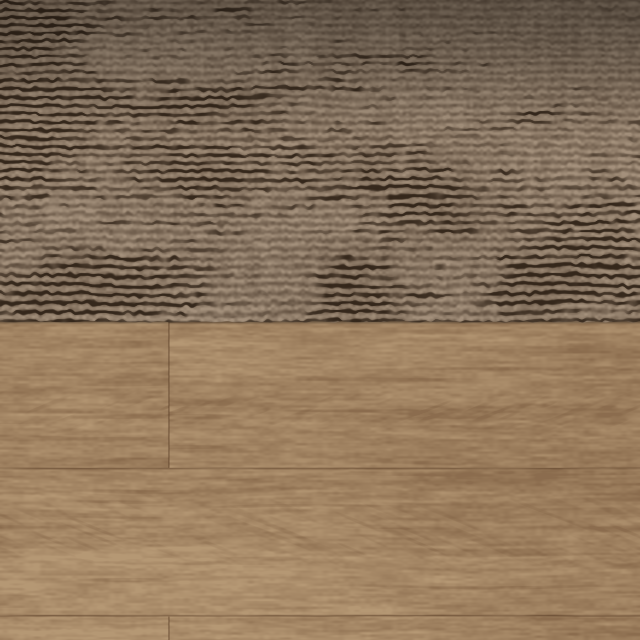
Write a WebGL 1 fragment shader that draws this texture.

```glsl
precision highp float;
// Ribbed, worn woven rug lying above pale oak floor planks.
uniform vec2 u_resolution;

float hash(vec2 p) {
  vec3 q = fract(vec3(p.xyx) * 0.1031);
  q += dot(q, q.yzx + 33.33);
  return fract((q.x + q.y) * q.z);
}

float noise(vec2 p) {
  vec2 i = floor(p), f = fract(p);
  f = f * f * (3.0 - 2.0 * f);
  return mix(mix(hash(i), hash(i + vec2(1.0, 0.0)), f.x),
             mix(hash(i + vec2(0.0, 1.0)), hash(i + vec2(1.0)), f.x), f.y);
}

float fbm(vec2 p) {
  float sum = 0.0, amp = 0.5;
  for (int i = 0; i < 4; i++) {
    sum += amp * noise(p);
    p = p * 2.03 + 17.3;
    amp *= 0.5;
  }
  return sum / 0.9375;
}

// Soft elliptical spot, 1 at its centre
float spot(vec2 p, vec2 center, vec2 radius) {
  vec2 d = (p - center) / radius;
  return exp(-dot(d, d));
}

// Where the pile is worn and the dark grooves show
float wearMap(vec2 p) {
  float w = 0.70 * spot(p, vec2(0.03, 0.96), vec2(0.12, 0.07));
  w += 0.80 * spot(p, vec2(0.02, 0.78), vec2(0.12, 0.09));
  w += 0.50 * spot(p, vec2(0.25, 0.84), vec2(0.24, 0.035));
  w += 0.70 * spot(p, vec2(0.36, 0.73), vec2(0.16, 0.05));
  w += 0.55 * spot(p, vec2(0.65, 0.69), vec2(0.12, 0.07));
  w += 0.55 * spot(p, vec2(0.93, 0.64), vec2(0.12, 0.07));
  w += 0.45 * spot(p, vec2(0.84, 0.81), vec2(0.10, 0.025));
  w += 0.45 * spot(p, vec2(0.62, 0.90), vec2(0.14, 0.03));
  w += 0.85 * spot(p, vec2(0.14, 0.56), vec2(0.11, 0.045));
  w += 0.60 * spot(p, vec2(0.06, 0.53), vec2(0.24, 0.025));
  w += 0.85 * spot(p, vec2(0.55, 0.55), vec2(0.08, 0.05));
  w += 0.75 * spot(p, vec2(0.82, 0.55), vec2(0.08, 0.05));
  w += 0.40 * spot(p, vec2(0.95, 0.57), vec2(0.10, 0.05));
  w -= 0.50 * spot(p, vec2(0.44, 0.59), vec2(0.07, 0.07));
  w -= 0.20 * spot(p, vec2(0.80, 0.91), vec2(0.25, 0.10));
  return w;
}

vec3 rug(vec2 p) {
  // Rows narrow slightly toward the top
  float d = p.y - 0.497;
  float phase = d * 69.0 + d * d * 14.0;
  phase += 0.50 * (noise(vec2(p.x * 9.0, p.y * 18.0)) - 0.5);
  phase += 0.38 * (noise(p * vec2(110.0, 90.0)) - 0.5);
  float row = floor(phase + 0.5);
  float ridge = 0.5 - 0.5 * cos(6.2832 * phase);
  float width = noise(vec2(p.x * 75.0, row * 9.1));
  float groove = 1.0 - smoothstep(0.05, 0.35 + 0.5 * width, ridge);

  // Broken dark dashes inside the grooves, crumbling at their ends
  float dash = 0.45 * noise(vec2(p.x * 17.0, row * 7.3)) + 0.55 * noise(vec2(p.x * 70.0, row * 3.7));
  float wear = wearMap(p) + 0.55 * (fbm(p * vec2(9.0, 14.0)) - 0.5);
  float ink = groove * smoothstep(0.50, 1.15, wear + dash * 1.05);
  float hem = noise(vec2(p.x * 55.0, 8.0));
  ink = max(ink, groove * (0.45 + 0.5 * hem) * (1.0 - smoothstep(0.003, 0.010, d)));

  float tone = 0.64 + 0.34 * (fbm(p * vec2(7.0, 12.0) + 4.0) - 0.5);
  tone += 0.62 * (ridge - 0.5) * mix(1.0, 0.7, smoothstep(0.2, 0.5, d));
  tone += 0.46 * (noise(p * vec2(190.0, 230.0)) - 0.5);
  tone += 0.20 * (noise(vec2(p.x * 100.0, p.y * 12.0)) - 0.5);
  tone -= 0.20 * clamp(wear, 0.0, 1.0);
  vec3 col = mix(vec3(0.40, 0.33, 0.265), vec3(0.62, 0.545, 0.465), clamp(tone, 0.0, 1.1));
  col = mix(col, vec3(0.18, 0.13, 0.085), 0.9 * ink);

  // Shade falling off toward the top, strongest at the right
  float shade = smoothstep(0.76, 1.02, p.y) * mix(0.24, 0.38, p.x);
  return col * (1.0 - shade);
}

vec3 wood(vec2 p) {
  float plank = step(0.268, p.y) - step(p.y, 0.038);
  float board = plank * 5.0 + step(p.x, 0.264) * abs(plank) * 11.0;
  vec2 q = p + vec2(board * 3.1 + 20.0, board * 1.7 + 20.0);
  q.y += 0.006 * (noise(q * vec2(4.0, 9.0)) - 0.5);

  // Long grain, thin dark strands and short pores
  float tone = 0.56 + 0.42 * (fbm(q * vec2(1.6, 38.0)) - 0.5);
  tone += 0.36 * (noise(q * vec2(7.0, 170.0)) - 0.5);
  tone += 0.42 * (noise(q * vec2(38.0, 260.0)) - 0.5);
  tone += 0.22 * (noise(q * vec2(120.0, 240.0)) - 0.5);
  tone -= 0.26 * smoothstep(0.68, 0.92, noise(q * vec2(5.0, 120.0) + 7.0));

  // Faint slanted flecks in two bands
  float flecks = exp(-pow((p.y - 0.36) / 0.03, 2.0)) + exp(-pow((p.y - 0.17) / 0.05, 2.0));
  float slant = noise(vec2(q.x * 24.0 + q.y * 20.0, q.y * 150.0 - q.x * 60.0 * sign(p.y - 0.268)));
  tone -= 0.24 * flecks * smoothstep(0.50, 0.90, slant);

  // Darker figure below the upper seam, light pool at lower left
  float figure = spot(p, vec2(0.73, 0.251), vec2(0.24, 0.013));
  tone -= figure * (0.20 + 0.35 * noise(vec2(q.x * 8.0, q.y * 130.0)));
  tone += 0.32 * spot(p, vec2(0.28, 0.06), vec2(0.38, 0.13)) - 0.14 * smoothstep(0.5, 1.0, p.x);
  vec3 col = mix(vec3(0.545, 0.425, 0.305), vec3(0.71, 0.595, 0.455), clamp(tone, 0.0, 1.0));

  // Plank seams, softened by breaks, and the contact shadow of the rug
  float breaks = 0.25 + 0.35 * noise(vec2(p.x * 14.0, plank * 5.0));
  float seam = breaks * (1.0 - smoothstep(0.0005, 0.0024, min(abs(p.y - 0.268), abs(p.y - 0.038))));
  seam = max(seam, 0.55 * abs(plank) * (1.0 - smoothstep(0.0003, 0.0017, abs(p.x - 0.264))));
  col = mix(col, vec3(0.36, 0.25, 0.16), seam);
  return col * (1.0 - 0.3 * smoothstep(0.492, 0.498, p.y));
}

void main() {
  vec2 p = gl_FragCoord.xy / u_resolution;
  float edge = 0.497 + 0.002 * (noise(vec2(p.x * 90.0, 3.0)) - 0.5);
  gl_FragColor = vec4(mix(wood(p), rug(p), smoothstep(-0.001, 0.001, p.y - edge)), 1.0);
}
```
